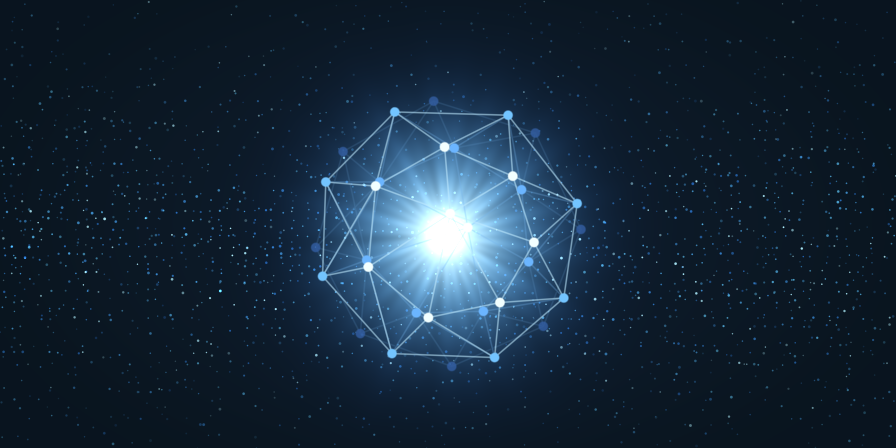
Reproduce this background procedurally as a Shadertoy shader.

```glsl
// A glowing wireframe globe floats in dark blue space with bands of small stars.
// Four wobbling rings of nodes form the globe; loops join them with thin lines
// over a radial glow with soft rays, and jittered grid cells scatter the stars.

float hash(vec2 p) {
    return fract(sin(dot(p, vec2(127.1, 311.7))) * 43758.5453);
}

float noise(vec2 p) {
    vec2 i = floor(p), f = fract(p);
    f = f * f * (3.0 - 2.0 * f);
    return mix(mix(hash(i), hash(i + vec2(1, 0)), f.x),
               mix(hash(i + vec2(0, 1)), hash(i + vec2(1, 1)), f.x), f.y);
}

// Node k of a ring; wobble bends the even spacing by cos, sin and cos of twice the angle
vec2 ringNode(int k, float count, float radius, float start, vec3 wobble) {
    float t = 6.28319 * float(k) / count;
    float a = start + t + dot(wobble, vec3(cos(t), sin(t), cos(2.0 * t)));
    return radius * vec2(cos(a), sin(a));
}

vec2 rimNode(int k)   { return ringNode(k, 8.0, 0.296, 0.332, vec3(-0.051, 0.027, -0.054)); }
vec2 backNode(int k)  { return ringNode(k, 8.0, 0.297, 0.068, vec3(-0.038, 0.040, 0.0)); }
vec2 frontNode(int k) { return ringNode(k, 7.0, 0.193, 0.801, vec3(-0.077, -0.052, 0.0)); }
vec2 innerNode(int k) { return ringNode(k, 7.0, 0.191, 0.651, vec3(-0.115, 0.026, 0.0)); }

float wire(vec2 p, vec2 a, vec2 b, float pixel) {
    vec2 ab = b - a;
    float d = length(p - a - ab * clamp(dot(p - a, ab) / dot(ab, ab), 0.0, 1.0));
    return 1.0 - smoothstep(0.0, 0.0012 + pixel, d);
}

float disc(vec2 p, vec2 center, float radius, float pixel) {
    return 1.0 - smoothstep(radius - pixel, radius + pixel, length(p - center));
}

vec3 space(vec2 p) {
    float edge = dot(p * vec2(0.6, 1.0), p * vec2(0.6, 1.0));
    return mix(vec3(0.048, 0.098, 0.150), vec3(0.035, 0.080, 0.120), smoothstep(0.05, 0.45, edge));
}

vec3 glow(vec2 p) {
    float r2 = dot(p, p), a = atan(p.y, p.x);
    float rays = sin(9.0 * a + 1.0) + sin(14.0 * a + 4.0) + 0.7 * sin(31.0 * a);
    float streak = 1.0 + 0.06 * rays * smoothstep(0.001, 0.012, r2);
    vec3 halo = vec3(0.48, 0.72, 0.86) * exp(-r2 / vec3(0.039, 0.045, 0.053));
    vec3 heart = vec3(0.42, 0.30, 0.16) * exp(-r2 / 0.008) + 0.6 * exp(-r2 / 0.0016);
    return (halo + heart) * streak;
}

// One layer of stars: a jittered dot in some of the grid cells
vec3 stars(vec2 p, float cell, float seed, float pixel) {
    vec2 id = floor(p / cell);
    vec2 key = id + seed;
    vec2 center = (id + 0.2 + 0.6 * vec2(hash(key + 3.1), hash(key + 7.7))) * cell;
    float band = exp(-pow((center.y + 0.05) / 0.30, 2.0));
    float clump = 0.35 + 1.1 * noise(center * 7.0 + seed);
    float present = step(hash(key), 0.10 + 0.48 * band * clump);
    float size = mix(0.0014, 0.0031, pow(hash(key + 13.3), 2.0));
    vec3 blue = mix(vec3(0.10, 0.32, 0.62), vec3(0.32, 0.66, 0.78), hash(key + 19.9));
    vec3 tint = mix(blue, vec3(0.70, 0.92, 0.93), step(0.86, hash(key + 23.5)));
    float bright = mix(0.25, 1.0, hash(key + 29.1)) * mix(0.4, 1.0, band);
    return tint * bright * present * disc(p, center, size, 0.7 * pixel);
}

void mainImage(out vec4 fragColor, in vec2 fragCoord) {
    float pixel = 1.0 / iResolution.y;
    vec2 p = (fragCoord - 0.5 * iResolution.xy) * pixel;
    vec2 q = p - vec2(0.0, -0.021);

    // Background, light and stars
    vec3 col = space(p) + glow(q - vec2(-0.004, -0.004));
    float dimming = mix(0.45, 1.0, smoothstep(0.10, 0.40, length(q)));
    col += dimming * (stars(p, 0.020, 0.0, pixel) + stars(p + 0.007, 0.027, 51.0, pixel));

    // Wires: the outer rings join two neighbours on the rings inside them
    vec2 frontPole = vec2(0.005, 0.044), backPole = vec2(0.044, 0.013);
    float near = 0.0, far = 0.0;
    for (int k = 0; k < 8; k++) {
        vec2 rim = rimNode(k), back = backNode(k);
        int j = (k + 6 - (k > 3 ? 1 : 0)) % 7;
        near = max(near, wire(q, rim, rimNode(k + 1), pixel));
        far = max(far, 0.5 * wire(q, back, backNode(k + 1), pixel));
        for (int n = 0; n < 2; n++) {
            near = max(near, wire(q, rim, frontNode(j + n), pixel));
            far = max(far, wire(q, rim, innerNode(j + n), pixel));
            far = max(far, 0.5 * wire(q, back, innerNode(j + n), pixel));
        }
    }
    for (int k = 0; k < 7; k++) {
        near = max(near, wire(q, frontNode(k), frontNode(k + 1), pixel));
        near = max(near, wire(q, frontPole, frontNode(k), pixel));
        far = max(far, wire(q, innerNode(k), innerNode(k + 1), pixel));
        far = max(far, wire(q, backPole, innerNode(k), pixel));
    }
    col = mix(col, vec3(0.45, 0.70, 0.92), 0.30 * far);
    col = mix(col, vec3(0.75, 0.92, 1.0), 0.58 * near);

    // Nodes from back to front
    for (int k = 0; k < 8; k++)
        col = mix(col, vec3(0.20, 0.37, 0.64), 0.8 * disc(q, backNode(k), 0.0105, pixel));
    for (int k = 0; k < 7; k++)
        col = mix(col, vec3(0.42, 0.71, 1.0), disc(q, innerNode(k), 0.0105, pixel));
    for (int k = 0; k < 8; k++)
        col = mix(col, vec3(0.45, 0.77, 1.0), disc(q, rimNode(k), 0.0105, pixel));
    for (int k = 0; k < 7; k++)
        col = mix(col, vec3(0.95, 1.0, 1.0), disc(q, frontNode(k), 0.0108, pixel));
    float poles = max(disc(q, frontPole, 0.0108, pixel), disc(q, backPole, 0.0108, pixel));
    fragColor = vec4(clamp(mix(col, vec3(1.0), poles), 0.0, 1.0), 1.0);
}
```
